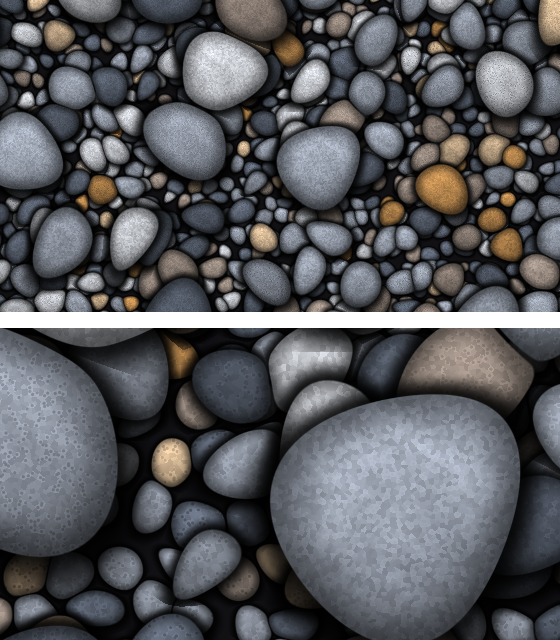
Top: the whole. Bottom: its middle third, enlarged.
This texture is drawn by a WebGL 1 fragment shader. Its source:

```glsl
precision highp float;
uniform vec2 u_resolution;

// Layout, in canvas heights
const float TINY_CELL = 0.055;
const float SMALL_CELL = 0.098;
const float MEDIUM_CELL = 0.152;
const float LARGE_CELL = 0.24;
const float JITTER = 0.5;
const float GAP = 0.025;
const float PACKING = 9.0;
const float SHADOW_REACH = 0.17;

// Surface
const float GRAIN_SCALE = 190.0;
const float GRAIN_STRENGTH = 0.22;
const float PIT_STRENGTH = 0.3;

// Stone colours
const vec3 CREVICE = vec3(0.065, 0.065, 0.08);
const vec3 SLATE = vec3(0.32, 0.35, 0.40);
const vec3 GREY = vec3(0.52, 0.545, 0.59);
const vec3 PALE = vec3(0.70, 0.71, 0.73);
const vec3 TAUPE = vec3(0.54, 0.49, 0.455);
const vec3 TAN = vec3(0.74, 0.64, 0.52);
const vec3 OCHRE = vec3(0.68, 0.50, 0.29);

vec3 hash3(vec2 c) {
  vec3 p = fract(c.xyx * vec3(0.1031, 0.1030, 0.0973));
  p += dot(p, p.yxz + 33.33);
  return fract((p.xxy + p.yzz) * p.zyx);
}

float smoothMin(float a, float b, float k) {
  float t = max(k - abs(a - b), 0.0) / k;
  return min(a, b) - t * t * k * 0.25;
}

// Cellular noise: distance to the nearest point, and its random value
vec2 cellular(vec2 p) {
  vec2 home = floor(p);
  vec2 nearest = vec2(9.0, 0.0);
  for (int y = -1; y <= 1; y++) {
    for (int x = -1; x <= 1; x++) {
      vec2 id = home + vec2(x, y);
      vec3 r = hash3(id);
      float d = length(id + r.xy - p);
      if (d < nearest.x) nearest = vec2(d, r.z);
    }
  }
  return nearest;
}

float mottle(vec2 p) {
  return sin(p.x * 31.0 + 2.0 * sin(p.y * 23.0)) * sin(p.y * 37.0 + 2.0 * sin(p.x * 19.0))
       + 0.5 * sin(p.x * 83.0 + p.y * 61.0 + 2.0 * sin(p.y * 47.0));
}

vec3 stoneColour(vec3 r) {
  vec3 c = SLATE;
  c = mix(c, GREY, step(0.26, r.x));
  c = mix(c, PALE, step(0.62, r.x));
  c = mix(c, TAUPE, step(0.76, r.x));
  c = mix(c, TAN, step(0.91, r.x));
  c = mix(c, OCHRE, step(0.965, r.x));
  return c * mix(0.86, 1.14, r.y);
}

// Elliptical distance to an egg-shaped stone: 0 at its centre, 1 at its rim
float stoneDistance(vec2 offset, float radius, float aspect, vec3 r) {
  float angle = (r.z - 0.5) * 2.7;
  float c = cos(angle), s = sin(angle);
  vec2 u = vec2(c * offset.x + s * offset.y, c * offset.y - s * offset.x);
  u /= radius * vec2(1.0, aspect);
  u.y *= 1.0 + (r.x - 0.5) * 0.45 * clamp(u.x, -1.0, 1.0);
  float bend = sin(3.0 * atan(u.y, u.x + 0.0001) + r.y * 6.28);
  return length(u) * (1.0 + 0.045 * bend);
}

// Lays one size of stones over the colour below; surface = grain, pits, mottling
vec3 layStones(vec3 below, vec2 p, float cell, float presence, float seed, vec3 surface) {
  vec2 grid = p / cell + seed;
  vec2 home = floor(grid);
  vec2 nearId = home, nearOffset = vec2(0.0);
  float nearest = 9.0, crowd = 0.0, nearWidth = 0.5, nearRadius = 0.5;
  for (int y = -1; y <= 1; y++) {
    for (int x = -1; x <= 1; x++) {
      vec2 id = home + vec2(x, y);
      vec3 r = hash3(id + seed);
      if (r.z > presence) continue;
      vec3 form = hash3(id + seed + 57.0);
      vec2 centre = id + 0.5 + (r.xy - 0.5) * JITTER;
      centre.x += 0.5 * mod(id.y, 2.0) - 0.25;
      float radius = mix(0.44, 0.62, form.x);
      float aspect = mix(0.6, 0.95, form.y);
      float d = stoneDistance(grid - centre, radius, aspect, form.yxz);
      crowd += exp(-PACKING * d);
      if (d < nearest) {
        nearest = d;
        nearId = id;
        nearOffset = (grid - centre) / radius;
        nearRadius = radius;
        nearWidth = radius * aspect * cell;
      }
    }
  }

  // Neighbours press rounded flats into each other
  float others = -log(max(crowd - exp(-PACKING * nearest), 0.00001)) / PACKING;
  float depth = smoothMin(1.0 - nearest, 0.5 * (others - nearest), 0.15) - GAP;
  float pixel = 0.8 / u_resolution.y;
  float cover = smoothstep(-pixel, pixel, depth * nearWidth);

  // Soft daylight from above, darker towards the rim and underside
  vec3 r = hash3(nearId + seed + 131.0);
  float light = mix(0.5, 1.03, smoothstep(-0.02, 0.38, depth));
  light *= 1.0 + 0.24 * nearOffset.y - 0.06 * nearOffset.x;
  light *= 1.0 + GRAIN_STRENGTH * surface.x + 0.05 * surface.z;
  light *= 1.0 - PIT_STRENGTH * surface.y * r.z;
  vec3 stone = stoneColour(r) * light;

  // Contact shadow, longer below the stone
  float reach = SHADOW_REACH * cell * (1.0 - 0.35 * clamp(nearOffset.y, -1.0, 1.0));
  float shadow = mix(0.12, 1.0, smoothstep(0.0, reach, -depth * nearWidth));
  return mix(below * shadow, stone, cover);
}

void main() {
  vec2 p = gl_FragCoord.xy / u_resolution.y;
  vec2 grain = cellular(p * GRAIN_SCALE);
  float pits = step(0.72, grain.y) * (1.0 - smoothstep(0.2, 0.45, grain.x));
  vec3 surface = vec3(grain.y - 0.5, pits, mottle(p));

  vec3 colour = CREVICE;
  colour = layStones(colour, p, TINY_CELL, 1.0, 11.0, surface);
  colour = layStones(colour, p, SMALL_CELL, 0.8, 23.3, surface);
  colour = layStones(colour, p, MEDIUM_CELL, 0.48, 41.7, surface);
  colour = layStones(colour, p, LARGE_CELL, 0.2, 67.4, surface);
  gl_FragColor = vec4(colour, 1.0);
}
```
